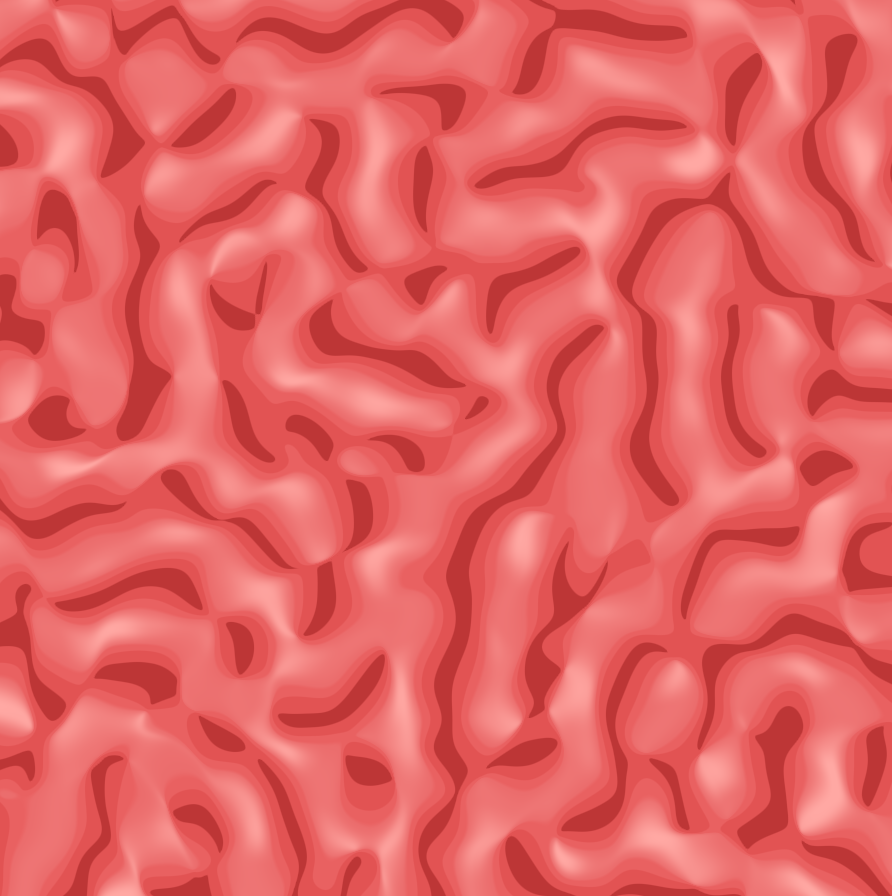
A Shadertoy shader for this pattern:

```glsl
// Winding coral-like folds: soft pink ridges parted by thin dark red grooves.

const float TAU = 6.2831853;

vec2 hash2(vec2 p) {
    vec3 a = fract(p.xyx * vec3(0.1031, 0.1030, 0.0973));
    a += dot(a, a.yzx + 33.33);
    return fract((a.xx + a.yz) * a.zy);
}

float cornerSlope(vec2 cell, vec2 offset) {
    float angle = TAU * hash2(cell + 71.0).x;
    return dot(vec2(cos(angle), sin(angle)), offset);
}

// Gradient noise, roughly -0.7 to 0.7
float gradientNoise(vec2 p) {
    vec2 i = floor(p), f = p - i;
    vec2 u = f * f * f * (f * (f * 6.0 - 15.0) + 10.0);
    vec2 e = vec2(1.0, 0.0);
    float low = mix(cornerSlope(i, f), cornerSlope(i + e, f - e), u.x);
    float high = mix(cornerSlope(i + e.yx, f - e.yx), cornerSlope(i + 1.0, f - 1.0), u.x);
    return mix(low, high, u.y);
}

// Sum of local waves that follow a turning direction field, as a complex number
vec2 foldWave(vec2 p) {
    vec2 home = floor(p), wave = vec2(0.0);
    for (int y = -2; y <= 2; y++) {
        for (int x = -2; x <= 2; x++) {
            vec2 cell = home + vec2(x, y);
            vec2 center = cell + hash2(cell);
            vec2 offset = p - center;
            float window = max(0.0, 1.0 - dot(offset, offset) / 4.0);
            float angle = 6.5 * gradientNoise(center * 0.26 + 5.3);
            float phase = TAU * (dot(offset, vec2(cos(angle), sin(angle))) + hash2(cell + 19.0).y);
            wave += window * window * window * vec2(cos(phase), sin(phase));
        }
    }
    return wave;
}

void mainImage(out vec4 fragColor, in vec2 fragCoord) {
    // One unit is one fold width
    vec2 p = 10.0 * fragCoord / iResolution.y + 40.0;
    vec2 wobble = vec2(gradientNoise(p * 1.2), gradientNoise(p * 1.2 + 37.0));
    vec2 wave = foldWave(p + 0.16 * wobble);

    // Height across a fold: 0 in the groove, 1 on the crest
    float level = wave.x / sqrt(dot(wave, wave) + 0.03);
    float height = acos(clamp(-level, -1.0, 1.0)) / (0.5 * TAU);
    float soft = clamp(0.7 * fwidth(height), 0.002, 0.08);

    // Crest with drifting soft highlights
    float gloss = smoothstep(-0.25, 0.45, gradientNoise(p * 1.15 + 11.0));
    float crest = smoothstep(0.5, 0.95, height) * (0.15 + 0.85 * gloss);
    vec3 crestColor = mix(vec3(0.92, 0.42, 0.42), vec3(1.0, 0.66, 0.64), crest);

    // Stepped bands down to the groove
    float grooveEdge = 0.165 + 0.08 * gradientNoise(p * 0.8 + 23.0);
    vec3 color = vec3(0.74, 0.21, 0.21);
    color = mix(color, vec3(0.885, 0.325, 0.325), smoothstep(-soft, soft, height - grooveEdge));
    color = mix(color, vec3(0.915, 0.38, 0.38), smoothstep(-soft, soft, height - 0.4));
    color = mix(color, crestColor, smoothstep(-0.04, 0.04, height - 0.57));

    fragColor = vec4(color, 1.0);
}
```
